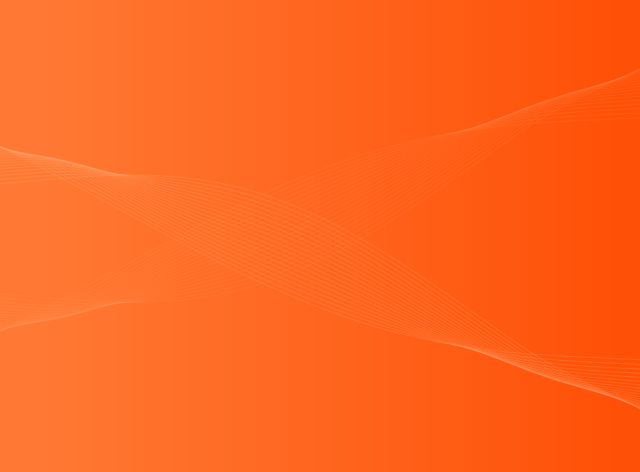
This background is drawn by a Shadertoy shader. Its source:

```glsl
const float LINES = 20.0;

// Depth below the mirror axis of one ribbon strand; t runs 0..1 across the ribbon
float strand(float x, float t) {
    float spine = -0.1152 + 0.33 * x + 0.0234 * sin(5.12 * x - 3.133);
    float spread = -0.0716 * cos(4.27 * x - 1.985);
    // Bow the inner strands near the two twists so they do not share one crossing
    float leftTwist = exp(-pow((x - 0.098) / 0.13, 2.0));
    float rightTwist = exp(-pow((x - 0.846) / 0.22, 2.0));
    float bow = 0.1144 * t * (1.0 - t) * (rightTwist - leftTwist);
    return spine + spread * (2.0 * t - 1.0) + bow - 0.017 * t * smoothstep(0.81, 1.0, x);
}

// Box-filtered coverage of a thin line at distance d
float lineCoverage(float d, float halfWidth, float pixel) {
    return clamp(0.5 + (halfWidth - d) / pixel, 0.0, 1.0)
         - clamp(0.5 - (halfWidth + d) / pixel, 0.0, 1.0);
}

// Combined opacity of all strands in a ribbon
float ribbon(vec2 p, float opacity, float pixel) {
    float clearness = 1.0;
    for (float i = 0.0; i < LINES; i++) {
        float t = i / (LINES - 1.0);
        float y = strand(p.x, t);
        float slope = (strand(p.x + 0.001, t) - y) / 0.001;
        float d = abs(p.y - y) / sqrt(1.0 + slope * slope);
        clearness *= 1.0 - opacity * lineCoverage(d, 0.0008, pixel);
    }
    return 1.0 - clearness;
}

void mainImage(out vec4 fragColor, in vec2 fragCoord) {
    vec2 uv = fragCoord / iResolution.xy;
    float pixel = 1.0 / iResolution.x;
    vec2 p = vec2(uv.x, 0.3652 - uv.y * 0.739);

    // Horizontal background gradient
    vec3 lightOrange = vec3(1.0, 0.475, 0.205);
    vec3 deepOrange = vec3(1.0, 0.315, 0.03);
    vec3 color = mix(lightOrange, deepOrange, clamp((uv.x - 0.06) / 0.9, 0.0, 1.0));

    // Faint rising ribbon, then the brighter falling one
    vec3 peach = vec3(1.0, 0.72, 0.52);
    color = mix(color, peach, ribbon(vec2(p.x, -p.y), 0.09, pixel));
    color = mix(color, peach, ribbon(p, 0.19, pixel));

    fragColor = vec4(color, 1.0);
}
```
